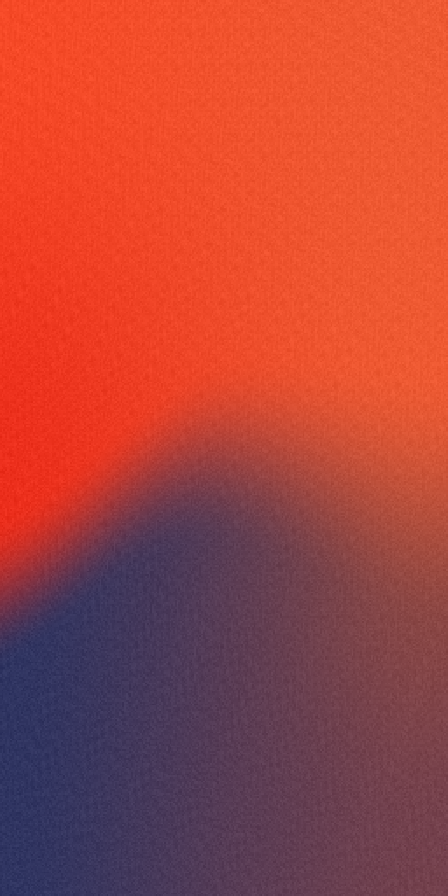
This background is drawn by a Shadertoy shader. Its source:

```glsl
const vec3 SCARLET = vec3(0.925, 0.175, 0.105);
const vec3 VERMILION = vec3(0.965, 0.285, 0.150);
const vec3 CORAL = vec3(0.935, 0.350, 0.195);
const vec3 NAVY = vec3(0.185, 0.205, 0.380);
const vec3 PLUM = vec3(0.320, 0.230, 0.340);
const vec3 MAUVE = vec3(0.455, 0.255, 0.300);
const vec3 RUST = vec3(0.570, 0.285, 0.260);

float hash(vec2 p) {
    return fract(sin(dot(p, vec2(127.1, 311.7))) * 43758.5453);
}

// Warm field: scarlet pools at the left, coral washes in from the right
vec3 warmField(vec2 uv) {
    vec3 left = mix(SCARLET, VERMILION, smoothstep(0.46, 0.98, uv.y));
    return mix(left, CORAL, smoothstep(-0.1, 0.95, uv.x));
}

// Cool field: navy to plum to mauve, with rust rising on the right
vec3 coolField(vec2 uv) {
    vec3 right = mix(MAUVE, RUST, smoothstep(0.05, 0.42, uv.y));
    vec3 nearSide = mix(NAVY, PLUM, smoothstep(0.0, 0.55, uv.x));
    return mix(nearSide, right, smoothstep(0.35, 1.0, uv.x));
}

// Height of the soft crest between the two fields
float crestHeight(float x) {
    float rise = mix(0.325, 0.495, smoothstep(-0.1, 0.5, x));
    return rise - 0.05 * smoothstep(0.5, 1.0, x);
}

// Fine grain on a grid tied to the canvas
float grain(vec2 uv, vec2 cells) {
    vec2 cell = floor(uv * cells);
    return hash(cell) + hash(cell + 71.3) - 1.0;
}

void mainImage(out vec4 fragColor, in vec2 fragCoord) {
    vec2 uv = fragCoord / iResolution.xy;

    // The blend widens toward the right
    float crest = crestHeight(uv.x);
    float blur = mix(0.085, 0.150, smoothstep(0.2, 1.0, uv.x));
    float warmth = smoothstep(crest - blur, crest + blur, uv.y);
    vec3 color = mix(coolField(uv), warmField(uv), warmth);

    color += 0.035 * grain(uv, vec2(256.0, 512.0));
    fragColor = vec4(clamp(color, 0.0, 1.0), 1.0);
}
```
